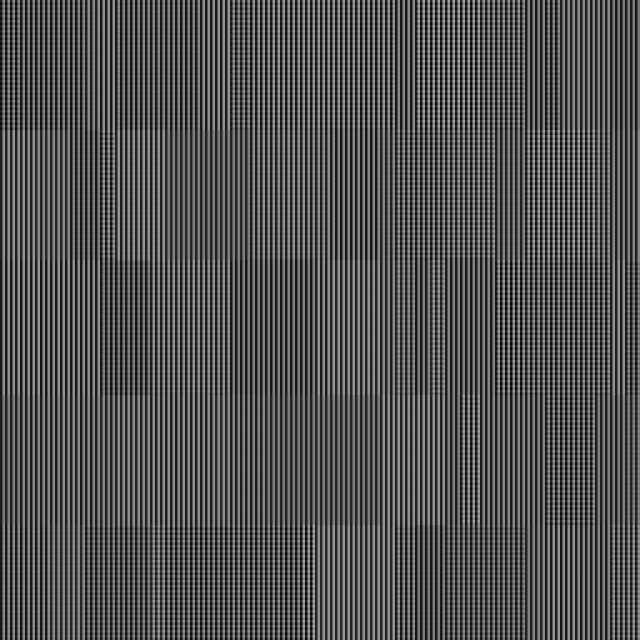
Reproduce this pattern procedurally as a three.js fragment shader.

```glsl
// Fine grey vertical threads, 128 across, woven in five bands of uneven patches.
varying vec2 vUv;

// Sine-free hash from a 2D lattice point to 0..1
float hash(vec2 p) {
  vec3 q = fract(vec3(p.xyx) * 0.1031);
  q += dot(q, q.yzx + 33.33);
  return fract((q.x + q.y) * q.z);
}

// Square wave covering the upper half of each repeat, with smoothed edges
float halfWave(float x, float blur) {
  float d = abs(fract(x - 0.25) - 0.5);
  return clamp((0.25 - d) / blur + 0.5, 0.0, 1.0);
}

// Walks left to the start of the run of columns that share one patch
vec2 patchStart(vec2 block) {
  for (int i = 0; i < 8; i++) {
    if (block.x < 0.5 || hash(block + 17.0) < 0.36) break;
    block.x -= 1.0;
  }
  return block;
}

void main() {
  vec2 weave = vUv * 128.0;
  vec2 blur = max(fwidth(weave), vec2(0.001));
  vec2 cell = floor(weave);

  // Patches: 39 narrow columns in five bands counted from the top
  vec2 block = floor(vec2(cell.x / 3.28125, (127.5 - cell.y) / 26.25));
  vec2 start = patchStart(block);

  // Each patch has its own thread tones and strength of cross threads
  float lightTone = 0.535 + 0.10 * (hash(start + 41.0) - 0.5);
  float darkTone = 0.12 + 0.07 * (hash(start + 73.0) - 0.5);
  float crossDepth = 0.065 * smoothstep(0.35, 0.95, hash(start + 109.0));

  // Slight variation from one thread to the next
  float wear = 0.02 * (hash(vec2(cell.x, block.y + 211.0)) - 0.5);

  // Upright threads, with paler and darker rows across them
  float thread = halfWave(weave.x, blur.x);
  float row = halfWave(weave.y, blur.y) * 2.0 - 1.0;
  float grey = mix(darkTone, lightTone, thread);
  grey += row * crossDepth * mix(0.6, 1.0, thread) + wear;

  gl_FragColor = vec4(vec3(grey), 1.0);
}
```
